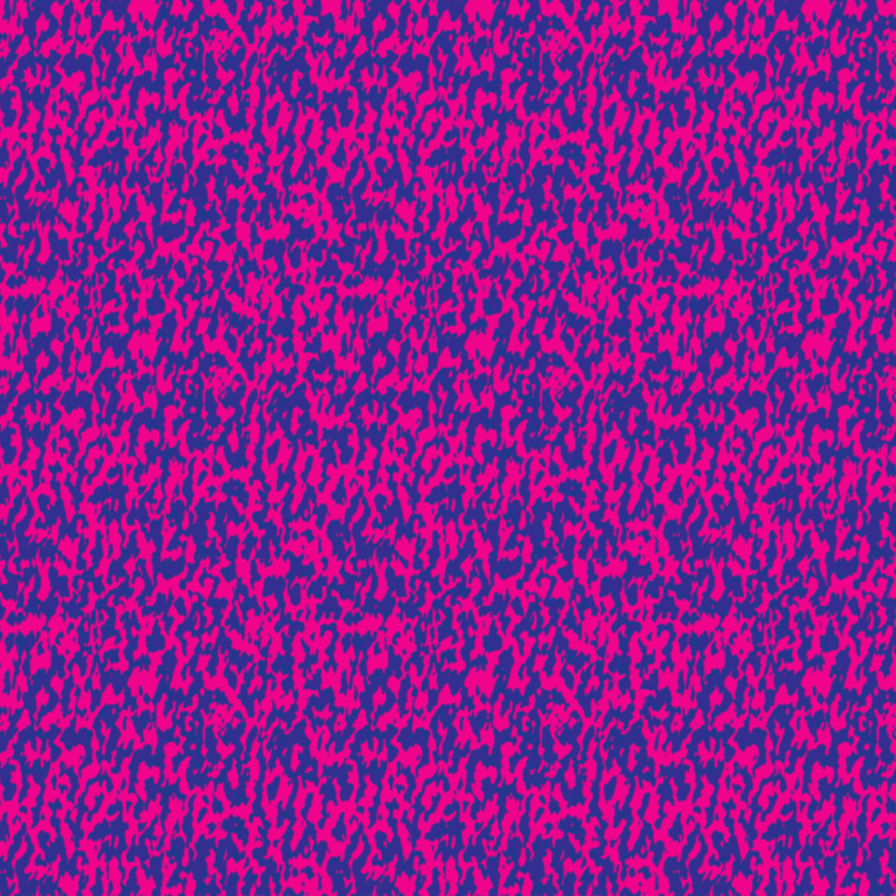
This texture is drawn by a Shadertoy shader. Its source:

```glsl
// Two-tone mottled weave: ragged upright flecks of pink on blue in a repeating tile.
// Three octaves of stretched, wrapped gradient noise are warped, cut at a
// threshold and averaged over a small footprint for soft edges.

const vec3 PINK = vec3(0.945, 0.015, 0.55);
const vec3 BLUE = vec3(0.205, 0.18, 0.57);
const vec3 BLUE_RIM = vec3(0.12, 0.22, 0.55);

const float TILE_SIZE = 0.376;            // repeat length, in canvas heights
const float LEAN = 0.1;                   // sideways drift of the flecks
const vec2 CLUMP_CELLS = vec2(10.0, 6.0); // noise cells per tile
const vec2 FLECK_CELLS = vec2(40.0, 18.0);
const vec2 GRAIN_CELLS = vec2(80.0, 42.0);
const float CLUMP_WEIGHT = 0.30;
const float GRAIN_WEIGHT = 0.55;
const float WOBBLE = 0.012;               // warp strength, in tiles
const float THRESHOLD = 0.01;
const float CUT_SOFTNESS = 0.03;
const float FOOTPRINT = 0.003;            // edge blur, in canvas heights
const float RIM_DEPTH = 0.22;             // field depth of the blue rim
const int SAMPLES = 4;                    // samples per side of the footprint

// Unit gradient direction for a lattice point
vec2 randomDirection(vec2 cell, float seed) {
    vec3 h = fract(vec3(cell.xyx + seed) * vec3(0.1031, 0.1030, 0.0973));
    h += dot(h, h.yzx + 33.33);
    float angle = 6.28318 * fract((h.x + h.y) * h.z);
    return vec2(cos(angle), sin(angle));
}

// Wrap lattice points to one tile, undoing the lean between rows of tiles
vec2 wrapCell(vec2 cell, vec2 cells) {
    float row = floor((cell.y + 0.5) / cells.y);
    cell.x += floor(row * LEAN * cells.x + 0.5);
    return mod(cell, cells);
}

float cornerValue(vec2 cell, vec2 corner, vec2 local, vec2 cells, float seed) {
    return dot(randomDirection(wrapCell(cell + corner, cells), seed), local - corner);
}

float gradientNoise(vec2 p, vec2 cells, float seed) {
    p *= cells;
    vec2 cell = floor(p);
    vec2 f = p - cell;
    vec2 w = f * f * f * (f * (f * 6.0 - 15.0) + 10.0);
    float a = cornerValue(cell, vec2(0, 0), f, cells, seed);
    float b = cornerValue(cell, vec2(1, 0), f, cells, seed);
    float c = cornerValue(cell, vec2(0, 1), f, cells, seed);
    float d = cornerValue(cell, vec2(1, 1), f, cells, seed);
    return mix(mix(a, b, w.x), mix(c, d, w.x), w.y);
}

// Positive inside pink flecks, negative in the blue ground
float fleckField(vec2 uv) {
    vec2 p = uv / TILE_SIZE;
    p.x -= LEAN * p.y;
    p.x += WOBBLE * gradientNoise(p, vec2(20.0, 20.0), 71.0);
    float field = gradientNoise(p, FLECK_CELLS, 13.0);
    field += GRAIN_WEIGHT * gradientNoise(p, GRAIN_CELLS, 37.0);
    field += CLUMP_WEIGHT * gradientNoise(p, CLUMP_CELLS, 5.0);
    return field - THRESHOLD;
}

void mainImage(out vec4 fragColor, in vec2 fragCoord) {
    vec2 uv = fragCoord / iResolution.y;
    float footprint = max(FOOTPRINT, 1.0 / iResolution.y);

    // Average the cut pattern over the footprint
    float coverage = 0.0;
    float meanField = 0.0;
    for (int j = 0; j < SAMPLES; j++) {
        for (int i = 0; i < SAMPLES; i++) {
            vec2 offset = (vec2(i, j) + 0.5) / float(SAMPLES) - 0.5;
            float field = fleckField(uv + offset * footprint);
            coverage += smoothstep(-CUT_SOFTNESS, CUT_SOFTNESS, field);
            meanField += field;
        }
    }
    float sampleCount = float(SAMPLES * SAMPLES);
    coverage /= sampleCount;
    meanField /= sampleCount;

    // Blue turns slightly colder beside the flecks
    float rim = smoothstep(-RIM_DEPTH - 0.05, -RIM_DEPTH + 0.05, meanField);
    vec3 ground = mix(BLUE, BLUE_RIM, rim);
    fragColor = vec4(mix(ground, PINK, coverage), 1.0);
}
```
